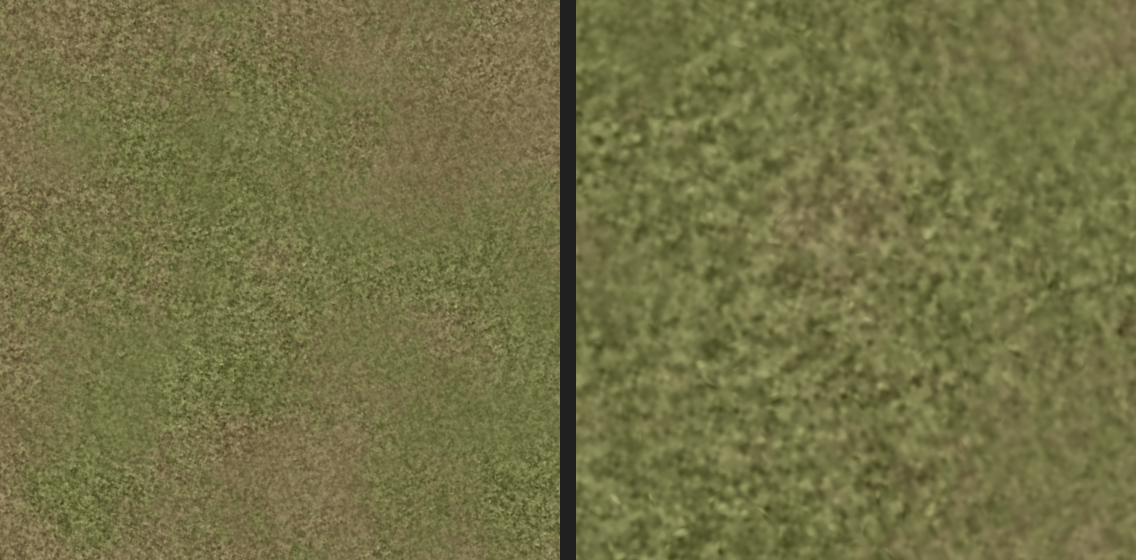
Left: the whole. Right: its middle third, enlarged.
Give the GLSL for this texture, as a WebGL 1 fragment shader.

```glsl
precision highp float;
uniform vec2 u_resolution;

#define PATCH_SCALE 5.0
#define GRAIN_SCALE 165.0
#define GRAIN_CONTRAST 0.17
#define FLECK_SCALE 88.0
#define FLECK_DENSITY 0.42
#define FLECK_LIGHT 0.095
#define FLECK_SHADOW 0.075
#define STONE_SCALE 23.0
#define STONE_DENSITY 0.06
#define SOIL vec3(0.487, 0.439, 0.302)
#define MOSS vec3(0.436, 0.446, 0.262)
#define STONE vec3(0.560, 0.535, 0.385)

float hash(vec2 p) {
  return fract(sin(dot(p, vec2(127.1, 311.7))) * 43758.5453);
}

vec2 hash2(vec2 p) {
  return vec2(hash(p), hash(p + 57.3));
}

mat2 rotation(float angle) {
  float c = cos(angle), s = sin(angle);
  return mat2(c, s, -s, c);
}

float noise(vec2 p) {
  vec2 cell = floor(p), f = fract(p);
  f = f * f * (3.0 - 2.0 * f);
  float low = mix(hash(cell), hash(cell + vec2(1.0, 0.0)), f.x);
  float high = mix(hash(cell + vec2(0.0, 1.0)), hash(cell + 1.0), f.x);
  return mix(low, high, f.y);
}

float fbm(vec2 p) {
  float sum = 0.0, amplitude = 0.5;
  for (int i = 0; i < 5; i++) {
    sum += amplitude * noise(p);
    p = rotation(0.65) * p * 2.03 + 11.7;
    amplitude *= 0.5;
  }
  return sum / 0.97;
}

// Scattered soft ovals of random size, angle and brightness.
float chips(vec2 p, float density, float radius, float softness) {
  vec2 home = floor(p);
  float cover = 0.0;
  for (int y = -1; y <= 1; y++) {
    for (int x = -1; x <= 1; x++) {
      vec2 cell = home + vec2(float(x), float(y));
      vec2 offset = p - cell - hash2(cell + 3.1);
      vec2 shape = hash2(cell + 19.7);
      offset = rotation(6.283 * shape.x) * offset;
      offset.y *= 1.2 + 0.7 * shape.y;
      float size = radius * mix(0.65, 1.25, hash(cell + 41.9));
      float oval = 1.0 - smoothstep(size - softness, size + softness, length(offset));
      float present = step(hash(cell + 73.3), density);
      cover = max(cover, oval * present * mix(0.45, 1.0, hash(cell + 91.1)));
    }
  }
  return cover;
}

void main() {
  vec2 uv = gl_FragCoord.xy / min(u_resolution.x, u_resolution.y);

  // Broad patches of bare soil and moss, with fine colour mottling.
  float cover = fbm(uv * PATCH_SCALE + 4.2);
  float mottle = noise(rotation(0.4) * uv * 75.0) - 0.5;
  float moss = smoothstep(0.28, 0.72, cover + 0.22 * mottle);
  vec3 color = mix(SOIL, MOSS, moss);
  color += 0.05 * (fbm(uv * 9.0 + 31.0) - 0.5);

  // Fine grain, stronger where the ground is rough.
  float rough = smoothstep(0.3, 0.7, fbm(uv * 8.0 + 17.0));
  float grain = noise(rotation(0.5) * uv * GRAIN_SCALE) - 0.5;
  grain += 0.85 * (noise(rotation(1.1) * uv * GRAIN_SCALE * 1.7 + 8.0) - 0.5);
  color += GRAIN_CONTRAST * grain * mix(0.65, 1.2, rough) * vec3(1.0, 0.98, 0.82);

  // Pale flecks with small shadows below them.
  vec2 warp = vec2(noise(uv * 120.0), noise(uv * 120.0 + 37.0)) - 0.5;
  vec2 fleckPoint = uv * FLECK_SCALE + 0.4 * warp;
  float light = chips(fleckPoint, FLECK_DENSITY, 0.24, 0.16);
  float shadow = chips(fleckPoint + vec2(-0.15, 0.38), FLECK_DENSITY, 0.24, 0.18);
  float strength = mix(0.35, 1.15, rough);
  color -= FLECK_SHADOW * shadow * (1.0 - light) * strength;
  color += FLECK_LIGHT * light * strength * vec3(1.0, 0.98, 0.8);

  // A few larger stones.
  vec2 stonePoint = uv * STONE_SCALE + 0.18 * warp + 6.0;
  float stone = chips(stonePoint, STONE_DENSITY, 0.19, 0.06);
  float stoneShadow = chips(stonePoint + vec2(-0.04, 0.1), STONE_DENSITY, 0.19, 0.08);
  color -= 0.07 * stoneShadow * (1.0 - stone);
  color = mix(color, STONE + 0.09 * grain, 0.8 * stone);

  gl_FragColor = vec4(clamp(color, 0.0, 1.0), 1.0);
}
```
